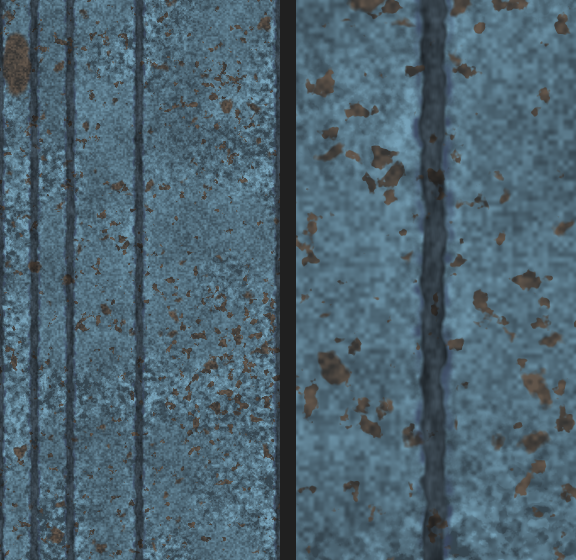
Left: the whole. Right: its middle third, enlarged.
Give the GLSL for this texture, as a Shadertoy shader.

```glsl
// Weathered blue sheet metal: four upright panels split by dark grooves,
// with pale flaking edges, mottled paint and scattered rust.
// Value noise drives the wear; hashed cells place the rust spots.

#define GROOVE_HALF 0.0135   // half width of a groove
#define WOBBLE 0.006         // raggedness of groove sides
#define EDGE_WEAR 0.036      // reach of the pale wear beside grooves
#define SPOT_WARP 0.050      // raggedness of rust outlines
#define GRAIN 0.75           // strength of the finest paint texture
#define PAINT_DEEP vec3(0.265, 0.35, 0.40)
#define PAINT_PALE vec3(0.42, 0.57, 0.65)
#define GROOVE_COL vec3(0.205, 0.25, 0.285)
#define LIP_COL vec3(0.23, 0.28, 0.38)
#define RUST_DARK vec3(0.20, 0.19, 0.18)
#define RUST_WARM vec3(0.38, 0.32, 0.27)

// Groove centres across the width; the first one wraps at the border
const float GROOVES[4] = float[4](0.998, 0.122, 0.250, 0.497);

// Integer hash: two random values in 0..1 per lattice cell
vec2 hash2(vec2 cell) {
    uvec2 v = uvec2(ivec2(floor(cell)) + 4096) * 1664525u + 1013904223u;
    v.x += v.y * 1664525u;
    v.y += v.x * 1664525u;
    v ^= v >> 16u;
    v.x += v.y * 1664525u;
    v.y += v.x * 1664525u;
    v ^= v >> 16u;
    return vec2(v & 65535u) / 65535.0;
}

float noise(vec2 p) {
    vec2 i = floor(p), f = fract(p);
    f = f * f * (3.0 - 2.0 * f);
    float low = mix(hash2(i).x, hash2(i + vec2(1, 0)).x, f.x);
    float high = mix(hash2(i + vec2(0, 1)).x, hash2(i + vec2(1, 1)).x, f.x);
    return mix(low, high, f.y);
}

float fbm(vec2 p) {
    float sum = 0.0, amp = 0.533;
    for (int i = 0; i < 4; i++) {
        sum += amp * noise(p);
        p = mat2(0.8, 0.6, -0.6, 0.8) * p * 2.03 + 17.3;
        amp *= 0.5;
    }
    return sum;
}

// Signed distance to the nearest groove side, negative inside
float grooveDistance(vec2 p) {
    float d = 1.0;
    for (int i = 0; i < 4; i++) {
        float x = p.x - GROOVES[i];
        x -= round(x);
        float side = step(0.0, x) * 31.0 + float(i) * 7.0;
        float ragged = noise(vec2(side, p.y * 34.0)) + noise(p * 75.0) - 1.0;
        d = min(d, abs(x) - GROOVE_HALF + WOBBLE * ragged);
    }
    return d;
}

// Signed distance to round spots scattered one per occupied cell
float spotDistance(vec2 p, float size, float chance, float seed) {
    vec2 cell = floor(p / size);
    float d = 1.0;
    for (int y = -1; y <= 1; y++)
    for (int x = -1; x <= 1; x++) {
        vec2 c = cell + vec2(x, y);
        vec2 pick = hash2(c + seed);
        vec2 centre = (c + 0.1 + 0.8 * hash2(c + seed + 57.0)) * size;
        float radius = size * mix(0.07, 0.19, pick.y * pick.y);
        if (pick.x < chance) d = min(d, length(p - centre) - radius);
    }
    return d;
}

// Rust cover in 0..1: spots, one long patch, and clustered pitting
float rustCover(vec2 p, float px) {
    vec2 warp = vec2(fbm(p * 30.0), fbm(p * 30.0 + 91.0)) - 0.5;
    vec2 q = p + SPOT_WARP * warp;
    float d = spotDistance(q, 0.17, 0.45, 11.0);
    d = min(d, spotDistance(q, 0.07, 0.25, 203.0));
    vec2 patchPos = (p + 0.4 * SPOT_WARP * warp - vec2(0.06, 1.77)) / vec2(0.050, 0.115);
    d = min(d, (length(patchPos) - 1.0) * 0.05);
    float spots = 1.0 - smoothstep(-0.004 - px, 0.001 + px, d);

    // Pitting is dense at lower right and in a few loose patches
    vec2 low = (p - vec2(0.80, 0.66)) / vec2(0.25, 0.38);
    vec2 high = (p - vec2(0.72, 1.72)) / vec2(0.20, 0.20);
    float cluster = exp(-dot(low, low)) + 0.7 * exp(-dot(high, high));
    cluster += 0.3 + 0.9 * (noise(p * 7.0 + 5.0) - 0.5);
    float pits = fbm(p * 40.0 + 40.0) - mix(0.80, 0.605, clamp(cluster, 0.0, 1.0));
    return max(spots, smoothstep(-0.02, 0.05, pits));
}

void mainImage(out vec4 fragColor, in vec2 fragCoord) {
    vec2 p = fragCoord / iResolution.x;
    float px = 1.0 / iResolution.x;
    float d = grooveDistance(p);
    float grain = noise(p * 165.0) - 0.5;
    float mottle = noise(p * 80.0 + 3.0) - 0.5;

    // Paint: cloudy tone and fine mottling
    float tone = 0.33 + 0.85 * (fbm(p * 6.0) - 0.5) + 0.45 * mottle + GRAIN * grain;

    // Pale flakes and dark chips thicken toward the grooves
    float patchy = smoothstep(0.25, 0.75, noise(p * 5.0 + 21.0));
    float wear = exp(-max(d, 0.0) / (EDGE_WEAR * (0.5 + patchy)));
    float flake = fbm(p * 62.0 + 9.0);
    tone += wear * (0.20 + 2.2 * (flake - 0.5));
    tone += 0.5 * patchy * (smoothstep(0.55, 0.7, flake) - smoothstep(0.45, 0.3, flake));
    vec3 col = mix(PAINT_DEEP, PAINT_PALE, clamp(tone, -0.35, 1.3));

    // Broken violet lip along each side, then the streaked groove itself
    float lip = exp(-pow((d - 0.003) / 0.005, 2.0));
    col = mix(col, LIP_COL, lip * clamp(0.4 + 1.6 * mottle, 0.0, 0.9));
    float streak = fbm(p * vec2(70.0, 24.0));
    vec3 groove = GROOVE_COL * (0.55 + 0.9 * streak + 0.3 * grain);
    groove *= 1.0 - 0.22 * smoothstep(-0.008, 0.0, d);
    col = mix(groove, col, smoothstep(-0.002 - px, 0.002 + px, d));

    // Rust on top, deeper in shade inside grooves
    float rustTone = 0.5 + 1.2 * (fbm(p * 45.0 + 70.0) - 0.5) + 0.9 * grain;
    vec3 rust = mix(RUST_DARK, RUST_WARM, clamp(rustTone, 0.0, 1.0));
    rust *= mix(0.65, 1.0, smoothstep(-0.006, 0.004, d));
    col = mix(col, rust, 0.92 * rustCover(p, px));

    fragColor = vec4(clamp(col, 0.0, 1.0), 1.0);
}
```
